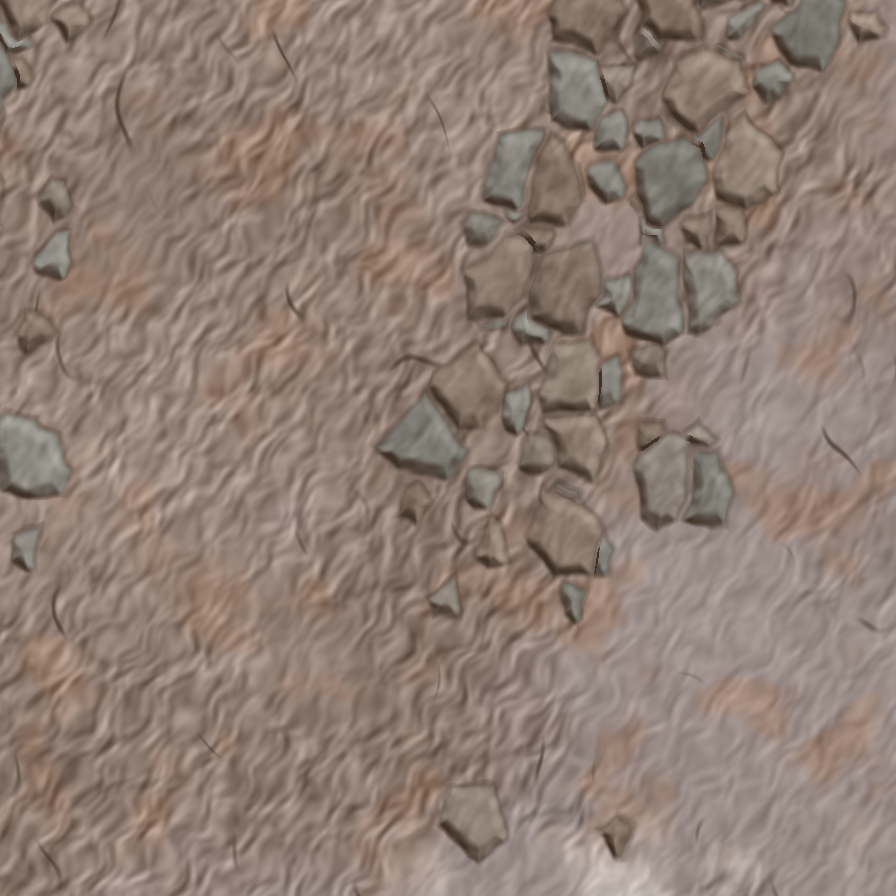
Reproduce this texture procedurally as a WebGL 2 fragment shader.

```glsl
#version 300 es
precision highp float;
// Weathered earth wall: slanted, worm-like clay grain with a band of embedded stones.
// Stones are faceted Voronoi cells in two sizes; relief is lit by comparing
// the height at a point with the height a short step towards the light.

uniform vec2 u_resolution;
out vec4 fragColor;

const vec3 CLAY       = vec3(0.565, 0.492, 0.450);
const vec3 CLAY_WARM  = vec3(0.610, 0.490, 0.415);
const vec3 CLAY_LILAC = vec3(0.610, 0.560, 0.550);
const vec3 CLAY_PALE  = vec3(0.740, 0.700, 0.680);
const vec3 STONE_TAN  = vec3(0.535, 0.465, 0.410);
const vec3 STONE_GREY = vec3(0.510, 0.500, 0.470);
const vec3 CREVICE    = vec3(0.230, 0.175, 0.135);

const vec2  STONE_LIGHT  = vec2(0.0030, 0.0062); // step towards the light
const vec2  GRAIN_LIGHT  = vec2(-0.0042, 0.0030);
const vec2  GRAIN_DIR    = vec2(0.55, 0.835);    // long axis of the grain
const vec2  GRAIN_FREQ   = vec2(29.0, 54.0);     // along, across
const float GRAIN_DEPTH  = 0.17;
const float LARGE_STONES = 10.5;                 // cells per canvas
const float SMALL_STONES = 19.0;
const float STONE_GAP    = 0.0045;
const float STONE_BEVEL  = 0.014;

vec2 hash2(vec2 p) {
    vec3 q = fract(p.xyx * vec3(0.1031, 0.1030, 0.0973));
    q += dot(q, q.yzx + 33.33);
    return fract((q.xx + q.yz) * q.zy);
}

float cornerSlope(vec2 cell, vec2 offset) {
    float angle = 6.2832 * hash2(cell + 71.0).x;
    return dot(vec2(cos(angle), sin(angle)), offset);
}

// Gradient noise, about -0.7 to 0.7
float noise(vec2 p) {
    vec2 i = floor(p), f = p - i;
    vec2 u = f * f * f * (f * (f * 6.0 - 15.0) + 10.0);
    vec2 e = vec2(1.0, 0.0);
    return mix(mix(cornerSlope(i, f), cornerSlope(i + e, f - e), u.x),
               mix(cornerSlope(i + e.yx, f - e.yx), cornerSlope(i + 1.0, f - 1.0), u.x), u.y);
}

float fbm(vec2 p) {
    return noise(p) + 0.5 * noise(p * 2.03 + 17.0) + 0.25 * noise(p * 4.1 + 41.0);
}

vec2 warp(vec2 p, float freq) {
    return vec2(noise(p * freq + 5.0), noise(p * freq + 53.0));
}

// Slanted clay ridges with finer crumbs on top
float grain(vec2 p) {
    p += 0.013 * warp(p, 24.0);
    vec2 q = vec2(dot(p, GRAIN_DIR), dot(p, vec2(GRAIN_DIR.y, -GRAIN_DIR.x)));
    return noise(q * GRAIN_FREQ) + 0.55 * noise(q * GRAIN_FREQ * 1.9 + 31.0);
}

// Chance of a stone: slanted band on the right, a few on the left edge
float stoneDensity(vec2 p) {
    float axis = mix(0.55, 0.77, (p.y - 0.32) / 0.68);
    float band = 1.0 - smoothstep(0.11, 0.20, abs(p.x - axis));
    band *= smoothstep(0.29, 0.36, p.y);
    float edge = 0.55 * (1.0 - smoothstep(0.03, 0.09, p.x)) * smoothstep(0.3, 0.4, p.y);
    return max(max(band, edge), 0.015);
}

// Inner distance to the stone outline, and a random tint
vec2 stoneLayer(vec2 p, float freq, float fill, float salt) {
    vec2 scale = freq * vec2(1.12, 0.9), q = p * scale;
    vec2 home = vec2(0.0), seed = vec2(0.0);
    float nearest = 9.0;
    for (int k = 0; k < 9; k++) {
        vec2 cell = floor(q) + vec2(k % 3 - 1, k / 3 - 1);
        vec2 s = cell + 0.15 + 0.7 * hash2(cell + salt);
        float dist = distance(q, s);
        if (dist < nearest) { nearest = dist; home = cell; seed = s; }
    }
    vec2 id = hash2(home + salt + 19.0);
    if (id.x > fill * stoneDensity(seed / scale)) return vec2(-1.0, id.y);
    float d = 1.0;
    for (int k = 0; k < 9; k++) {
        if (k == 4) continue;
        vec2 cell = home + vec2(k % 3 - 1, k / 3 - 1);
        vec2 other = cell + 0.15 + 0.7 * hash2(cell + salt);
        d = min(d, dot(0.5 * (seed + other) - q, normalize(other - seed)));
    }
    for (int k = 0; k < 6; k++) { // chipped facets
        vec2 h = hash2(home * 7.0 + salt + float(k) * 3.7);
        float angle = 1.0472 * (float(k) + 0.8 * h.x);
        d = min(d, 0.35 + 0.27 * h.y - dot(q - seed, vec2(cos(angle), sin(angle))));
    }
    return vec2(d / freq - STONE_GAP, id.y);
}

vec2 stones(vec2 p) {
    p += 0.009 * warp(p, 21.0) + 0.003 * warp(p, 60.0);
    vec2 large = stoneLayer(p, LARGE_STONES, 0.78, 3.0);
    vec2 small = stoneLayer(p, SMALL_STONES, 0.62, 87.0);
    small.x = min(small.x, -large.x - STONE_GAP);
    return large.x > small.x ? large : small;
}

float dome(float d) { return smoothstep(-0.001, STONE_BEVEL, d); }

void main() {
    vec2 p = gl_FragCoord.xy / u_resolution.y;

    // Clay colour in broad patches
    float broad = fbm(p * 3.2 + 9.0), patches = fbm(p * 8.0 + 23.0);
    float lilac = smoothstep(0.05, 0.55, p.x - p.y + 0.1 + 0.6 * broad);
    vec3 color = mix(CLAY, CLAY_LILAC, 0.8 * lilac);
    color = mix(color, CLAY_WARM, 0.7 * smoothstep(0.08, 0.5, patches));
    float pale = smoothstep(0.12, 0.0, p.y) * smoothstep(0.35, 0.55, p.x);
    color = mix(color, CLAY_PALE, pale * smoothstep(-0.05, 0.4, patches));
    color += 0.06 * broad + 0.035 * fbm(p * 17.0);

    // Stone bodies
    vec2 stone = stones(p);
    float body = smoothstep(-0.0015, 0.0015, stone.x);
    vec3 stoneColor = mix(STONE_TAN, STONE_GREY, smoothstep(0.25, 0.8, stone.y));
    stoneColor += 0.10 * (fract(stone.y * 13.7) - 0.5) + 0.07 * fbm(p * 32.0);
    color = mix(color, stoneColor, body);

    // Grain, calmer on stones and on smooth plaster
    float rough = mix(0.55, 1.15, smoothstep(-0.3, 0.3, fbm(p * 4.5 + 61.0) + 0.25 - 0.5 * lilac));
    float ridge = grain(p), lit = ridge - grain(p + GRAIN_LIGHT);
    color += GRAIN_DEPTH * mix(rough, 0.4, body) * (0.65 * ridge + 0.75 * lit);

    // Short dark cracks and pits in the clay
    float crack = 1.0 - smoothstep(0.0, 0.06, abs(noise(p * vec2(15.0, 10.0) + 3.0)));
    crack *= smoothstep(0.22, 0.5, noise(p * 11.0 + 77.0)) * (1.0 - body);
    color = mix(color, CREVICE, 0.65 * crack);

    // Stone relief: lit tops, deep shadow below and contact shade around
    float slope = dome(stone.x) - dome(stones(p + STONE_LIGHT).x);
    float contact = exp(-pow((stone.x + 0.001) / 0.0035, 2.0));
    color += 0.11 * max(slope, 0.0);
    color = mix(color, CREVICE, clamp(1.25 * max(-slope, 0.0) + 0.28 * contact, 0.0, 0.95));

    fragColor = vec4(clamp(color, 0.0, 1.0), 1.0);
}
```
